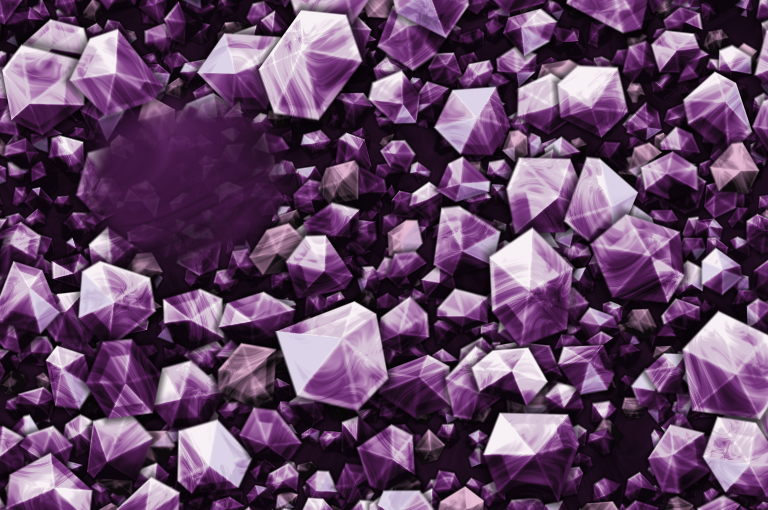
Write a WebGL 1 fragment shader that draws this texture.

```glsl
precision highp float;
uniform vec2 u_resolution;

vec2 hash(vec2 p) {
  vec2 k = vec2(dot(p, vec2(127.1, 311.7)), dot(p, vec2(269.5, 183.3)));
  return fract(sin(k) * 43758.55);
}

// Layered, warped sines: milky clouding inside the stone
float clouds(vec2 p) {
  float sum = 0.0, amp = 0.5;
  for (int i = 0; i < 5; i++) {
    p = mat2(0.8, 0.6, -0.6, 0.8) * p * 1.75 + 1.2 * sin(p.yx * 1.3);
    sum += amp * sin(p.x) * sin(p.y + 1.0);
    amp *= 0.72;
  }
  return sum;
}

// Tone ramp from deep shadow through violet to pale lilac
vec3 amethyst(float t) {
  vec3 c = mix(vec3(0.05, 0.02, 0.055), vec3(0.12, 0.05, 0.12), smoothstep(0.0, 0.18, t));
  c = mix(c, vec3(0.27, 0.09, 0.28), smoothstep(0.15, 0.38, t));
  c = mix(c, vec3(0.47, 0.21, 0.50), smoothstep(0.36, 0.60, t));
  c = mix(c, vec3(0.69, 0.49, 0.70), smoothstep(0.56, 0.77, t));
  c = mix(c, vec3(0.84, 0.76, 0.84), smoothstep(0.74, 0.92, t));
  return mix(c, vec3(0.97, 0.94, 0.96), smoothstep(0.95, 1.2, t));
}

// Lays one pointed, faceted crystal over the colour behind it
vec3 addCrystal(vec3 behind, vec2 d, vec2 id, float scale, float light, float milk) {
  vec2 look = hash(id + 3.7);
  vec2 kind = hash(id + 9.1);
  float radius = mix(0.31, 0.5, look.x);
  float soft = 0.0026 * scale / radius;
  vec2 apex = (hash(id + 5.3) - 0.5) * 0.65 * radius;

  float rim = -1.0, ridge = 1.0, shade = 0.0, sheen = 0.0;
  for (int i = 0; i < 6; i++) {
    vec2 h = hash(id * 1.7 + float(i) * 7.31);
    float angle = (float(i) + 0.5 * h.x + 6.0 * look.y) * 1.0472;
    vec2 dir = vec2(cos(angle), sin(angle));
    float side = radius * mix(0.75, 1.2, h.y);
    float v = dot(d - apex, dir) / (side - dot(apex, dir));
    float glint = step(0.87, fract(h.x * 7.0 + h.y * 3.0));
    float prism = smoothstep(-soft, soft, v - 0.6 - 0.35 * h.x);
    float facet = 0.2 * dot(dir, vec2(-0.4, 0.9)) + 0.32 * (h.y - 0.5)
                + 0.36 * glint + prism * (h.x - 0.6) * 0.5;
    float cover = smoothstep(-soft, soft, v - rim);
    shade = mix(shade, facet, cover);
    sheen = mix(sheen, glint, cover);
    ridge = v > rim ? v - rim : min(ridge, rim - v);
    rim = max(rim, v);
  }

  float tone = light + 0.42 * (kind.x - 0.5) + shade + milk * mix(0.22, 0.4, kind.y);
  tone += 0.12 * smoothstep(2.5 * soft, 0.0, ridge);
  tone += 0.14 * smoothstep(0.8, 0.97, rim) * look.y;
  tone += 0.18 * d.y / radius;
  vec3 stone = amethyst(tone);
  vec3 smoky = vec3(0.52, 0.40, 0.47) * clamp(tone * 1.8, 0.1, 1.7);
  stone = mix(stone, smoky, 0.8 * step(0.84, kind.y));
  stone = mix(stone, vec3(0.66, 0.62, 0.82), 0.35 * sheen * step(0.5, kind.x));

  behind *= 1.0 - 0.55 * smoothstep(1.28, 0.98, rim);
  return mix(behind, stone, smoothstep(soft, -soft, rim - 1.0));
}

// Scatters crystals of one size over a jittered grid
vec3 addLayer(vec3 col, vec2 p, float scale, float share, float light) {
  vec2 q = p * scale + scale * 3.1;
  vec2 cell = floor(q);
  float milk = clouds(p * 17.0 + scale);
  for (int j = 0; j < 3; j++) {
    for (int i = 0; i < 3; i++) {
      vec2 id = cell + vec2(float(i) - 1.0, 1.0 - float(j));
      vec2 centre = id + 0.25 + 0.5 * hash(id + scale);
      if (hash(id + 21.4).x < share) {
        col = addCrystal(col, q - centre, id + scale, scale, light, milk);
      }
    }
  }
  return col;
}

void main() {
  vec2 p = gl_FragCoord.xy / u_resolution.y;
  vec3 col = amethyst(0.12 + 0.1 * clouds(p * 12.0));

  // Small dark shards first, large bright points last
  col = addLayer(col, p, 19.0, 0.9, 0.22);
  col = addLayer(col, p, 12.5, 0.75, 0.36);

  // Hazy violet hollow
  float haze = clouds(p * 6.0);
  float hollow = length((p - vec2(0.36, 0.65)) * vec2(1.0, 1.15)) + 0.03 * haze;
  float inside = smoothstep(0.23, 0.14, hollow);
  col = mix(col, amethyst(0.34 + 0.16 * haze), 0.9 * inside);

  vec3 front = addLayer(col, p, 7.6, 0.68, 0.55);
  front = addLayer(front, p, 5.2, 0.4, 0.67);
  col = mix(front, col, inside);

  gl_FragColor = vec4(clamp(col, 0.0, 1.0), 1.0);
}
```
